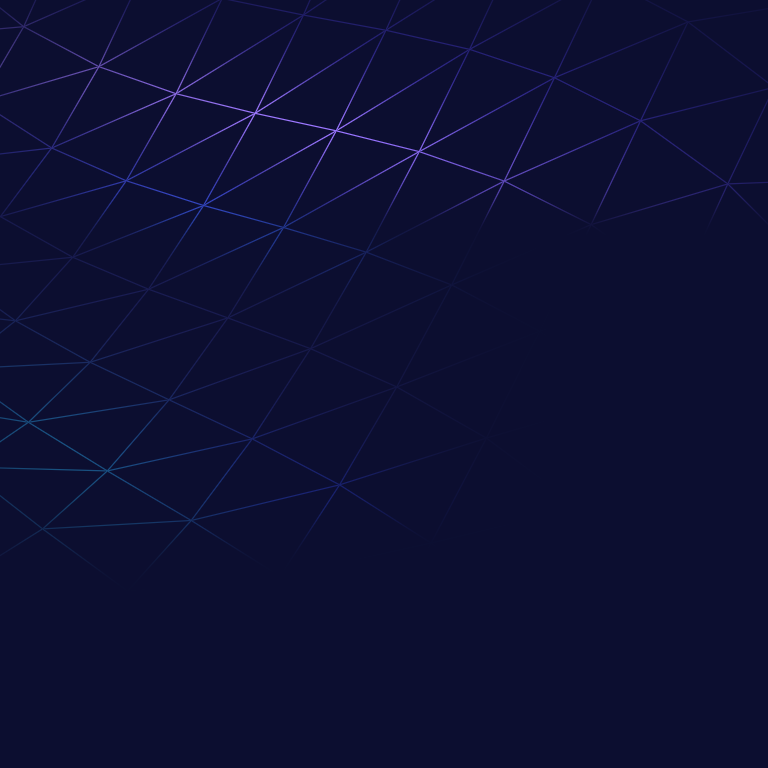
Reproduce this background procedurally as a Shadertoy shader.

```glsl
// Warped triangular wire mesh glowing violet, blue and teal over deep navy.

const vec3 NAVY   = vec3(0.047, 0.056, 0.188);
const vec3 VIOLET = vec3(0.42, 0.30, 0.40);
const vec3 INDIGO = vec3(0.15, 0.11, 0.42);
const vec3 BLUE   = vec3(0.06, 0.15, 0.34);
const vec3 TEAL   = vec3(0.01, 0.23, 0.22);
const vec3 DUSK   = vec3(0.055, 0.055, 0.14);
const vec3 COBALT = vec3(0.02, 0.04, 0.17);

const float HALF_WIDTH = 0.0008;

// Mesh node at column i, row j: a grid bent by low-order polynomials
vec2 meshNode(float i, float j) {
    float u = i + 0.5;
    float x = 0.4486 - j * (0.0618 + 0.00208 * j)
            + u * (0.1074 - 0.00208 * j + 0.00023 * j * j)
            + u * u * (0.00078 + 0.00049 * j);
    float drop = 0.0293 + j * (0.1318 - j * (0.00176 + 0.0005 * j))
               + u * (0.0195 + 0.00156 * j + 0.00143 * j * j)
               + u * u * (0.00078 - 0.00039 * j)
               + u * u * u * 0.00117;
    return vec2(x, 1.0 - drop);
}

float segmentDistance(vec2 p, vec2 a, vec2 b) {
    vec2 pa = p - a;
    vec2 ba = b - a;
    float t = clamp(dot(pa, ba) / dot(ba, ba), 0.0, 1.0);
    return length(pa - ba * t);
}

// Distance to the nearest wire: each node owns three edges
float meshDistance(vec2 p) {
    float d = 1.0;
    for (int j = -1; j <= 6; j++) {
        for (int i = -5; i <= 4; i++) {
            float col = float(i);
            float row = float(j);
            vec2 node = meshNode(col, row);
            d = min(d, segmentDistance(p, node, meshNode(col + 1.0, row)));
            d = min(d, segmentDistance(p, node, meshNode(col, row + 1.0)));
            d = min(d, segmentDistance(p, node, meshNode(col + 1.0, row - 1.0)));
        }
    }
    return d;
}

// Soft elliptical light whose long axis follows a slope
float glow(vec2 p, vec2 center, vec2 radius, float slope) {
    vec2 q = p - center;
    q.y -= slope * q.x;
    q /= radius;
    return exp(-dot(q, q));
}

vec3 wireLight(vec2 p) {
    // The upper lights stop at a soft horizon, the lower ones at a slanted hem
    float horizon = smoothstep(0.69, 0.755, p.y);
    float hem = smoothstep(0.24, 0.34, p.y + 0.14 * (0.3 - p.x));
    float rightFade = 1.0 - smoothstep(0.50, 0.75, p.x);

    vec3 upper = VIOLET * glow(p, vec2(0.36, 0.845), vec2(0.36, 0.065), -0.20)
               + INDIGO * glow(p, vec2(0.52, 0.83), vec2(0.52, 0.17), -0.08);
    vec3 lower = DUSK * glow(p, vec2(0.18, 0.55), vec2(0.42, 0.30), -0.20)
               + TEAL * glow(p, vec2(0.08, 0.41), vec2(0.19, 0.11), -0.30)
               + COBALT * glow(p, vec2(0.40, 0.36), vec2(0.18, 0.08), -0.20);
    vec3 middle = BLUE * glow(p, vec2(0.29, 0.715), vec2(0.18, 0.05), -0.25);
    return upper * horizon + lower * hem * rightFade + middle;
}

void mainImage(out vec4 fragColor, in vec2 fragCoord) {
    vec2 p = fragCoord / iResolution.xy;
    float pixel = 1.0 / iResolution.y;

    // Antialiased wires lit by the coloured glows
    float wire = clamp(0.5 + (HALF_WIDTH - meshDistance(p)) / pixel, 0.0, 1.0);
    fragColor = vec4(NAVY + wire * wireLight(p), 1.0);
}
```
